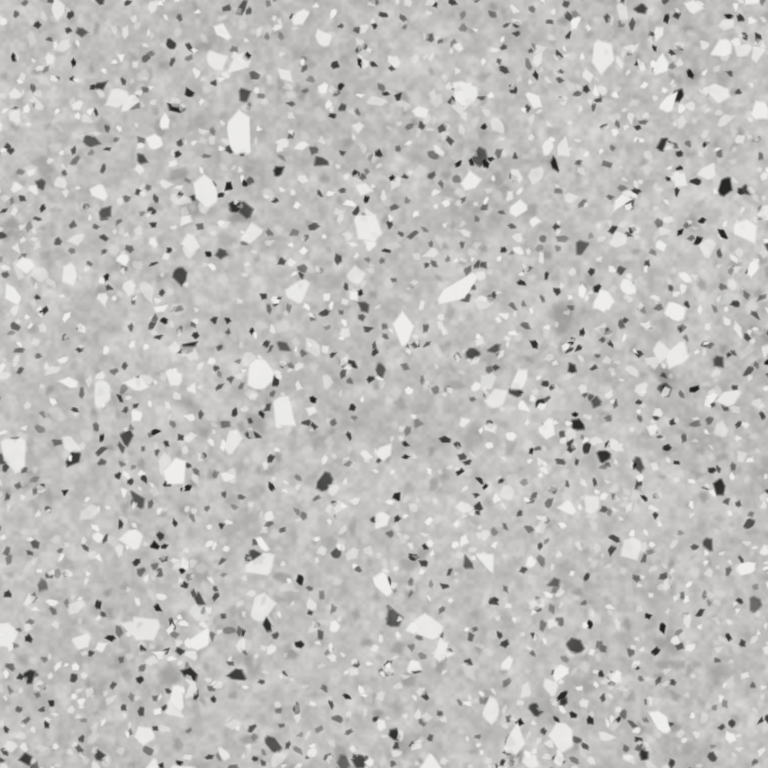
Give the GLSL for this texture, as a Shadertoy shader.

```glsl
// Speckled grey terrazzo stone: soft mottled ground with pale chips and dark flecks.

const float TAU = 6.28318;
const vec3 CHIP_WHITE = vec3(0.935, 0.933, 0.925);
const vec3 PALE_GREY  = vec3(0.86, 0.858, 0.85);
const vec3 SMOKE_GREY = vec3(0.55, 0.548, 0.54);
const vec3 FLECK_DARK = vec3(0.13, 0.13, 0.125);
const vec3 WARM_TINT  = vec3(1.004, 1.0, 0.991);

// Sineless hash: three random values for a cell and a seed.
vec3 hash3(vec2 cell, float seed) {
    vec3 p = fract(vec3(cell.xyx + seed * 17.31) * vec3(0.1031, 0.1030, 0.0973));
    p += dot(p, p.yxz + 33.33);
    return fract((p.xxy + p.yzz) * p.zyx);
}

float valueNoise(vec2 p, float seed) {
    vec2 cell = floor(p);
    vec2 f = fract(p);
    f = f * f * (3.0 - 2.0 * f);
    float low  = mix(hash3(cell, seed).x, hash3(cell + vec2(1, 0), seed).x, f.x);
    float high = mix(hash3(cell + vec2(0, 1), seed).x, hash3(cell + vec2(1, 1), seed).x, f.x);
    return mix(low, high, f.y);
}

// Signed distance to a stretched disc with randomly cut sides.
float chipDistance(vec2 p, float radius, vec2 cell, float seed) {
    vec3 form = hash3(cell, seed + 3.0);
    float angle = form.x * TAU;
    float stretch = mix(1.0, 1.35, form.y);
    p = mat2(cos(angle), sin(angle), -sin(angle), cos(angle)) * p;
    p *= vec2(1.0 / stretch, stretch);
    float d = length(p) - radius;
    for (int i = 0; i < 5; i++) {
        vec3 cut = hash3(cell, seed + 5.0 + float(i));
        float side = (float(i) + cut.x * 0.8) * TAU / 5.0;
        d = max(d, dot(p, vec2(cos(side), sin(side))) - radius * mix(0.5, 1.0, cut.y));
    }
    return d;
}

// Coverage of chips scattered over a grid; radii and edge are in canvas units.
float scatter(vec2 uv, float cells, float share, vec2 radii, float edge, float faintest, float seed) {
    vec2 home = floor(uv * cells);
    float blur = max(edge, 0.75 / iResolution.y);
    float coverage = 0.0;
    for (int y = -1; y <= 1; y++) {
        for (int x = -1; x <= 1; x++) {
            vec2 cell = home + vec2(x, y);
            vec3 kind = hash3(cell, seed);
            if (kind.x > share) continue;
            vec2 center = (cell + hash3(cell, seed + 1.0).xy) / cells;
            float radius = mix(radii.x, radii.y, kind.y * kind.y);
            float d = chipDistance(uv - center, radius, cell, seed);
            float opacity = mix(faintest, 1.0, kind.z);
            coverage = max(coverage, opacity * smoothstep(blur, -blur, d));
        }
    }
    return coverage;
}

// Cloudy cement tone with fine grain.
float groundTone(vec2 uv) {
    float tone = 0.752;
    tone += 0.035 * (valueNoise(uv * 11.0, 1.0) - 0.5);
    tone += 0.070 * (valueNoise(uv * 47.0, 2.0) - 0.5);
    tone += 0.080 * (valueNoise(uv * 105.0, 4.0) - 0.5);
    tone += 0.050 * (valueNoise(uv * 190.0, 6.0) - 0.5);
    return tone;
}

void mainImage(out vec4 fragColor, in vec2 fragCoord) {
    vec2 uv = fragCoord / iResolution.y;
    vec3 color = groundTone(uv) * WARM_TINT;

    // Faint stains sunk below the surface
    float cluster = smoothstep(0.25, 0.8, valueNoise(uv * 13.0, 9.0));
    color = mix(color, SMOKE_GREY, 0.6 * scatter(uv, 46.0, 0.22, vec2(0.005, 0.011), 0.004, 0.2, 20.0));
    color = mix(color, SMOKE_GREY, 0.75 * cluster * scatter(uv, 24.0, 0.16, vec2(0.010, 0.019), 0.007, 0.3, 40.0));
    color = mix(color, PALE_GREY, 0.75 * scatter(uv, 52.0, 0.26, vec2(0.005, 0.010), 0.003, 0.3, 60.0));

    // Dark flecks, fine and coarse
    float flecks = scatter(uv, 62.0, 0.24, vec2(0.0042, 0.0068), 0.0022, 0.35, 80.0);
    flecks = max(flecks, scatter(uv, 22.0, 0.13, vec2(0.0080, 0.0125), 0.0028, 0.65, 100.0));
    color = mix(color, FLECK_DARK, flecks * mix(0.78, 1.0, cluster));

    // White chips, from grit to pebbles
    float chips = scatter(uv, 72.0, 0.22, vec2(0.0036, 0.0070), 0.0020, 0.4, 120.0);
    chips = max(chips, scatter(uv, 29.0, 0.25, vec2(0.0075, 0.0135), 0.0024, 0.55, 140.0));
    chips = max(chips, scatter(uv, 14.0, 0.27, vec2(0.0140, 0.0240), 0.0026, 0.8, 160.0));
    color = mix(color, CHIP_WHITE, chips);

    fragColor = vec4(color, 1.0);
}
```
